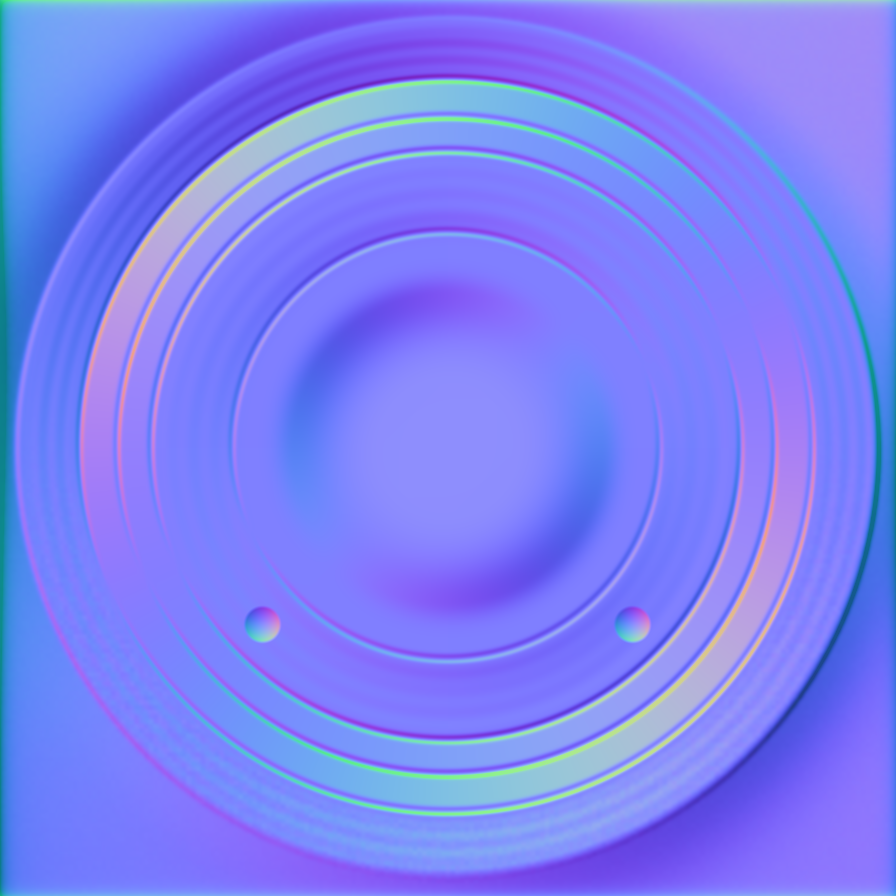
This texture map is drawn by a Shadertoy shader. Its source:

```glsl
// Tangent-space normal map of a round, stepped dish with a soft central bowl.
// Radial slopes are summed ring by ring, varied by angle, turned into a
// normal whose red axis is mirrored, and then packed into colour.

#define RIM 0.4805
#define BAND_OUTER 0.409
#define BAND_MID 0.367
#define BAND_INNER 0.329
#define WELL 0.2385
#define BOWL 0.171
#define LINE_WIDTH 0.0027
#define LINE_LIGHT 1.97
#define BAND_LIGHT 2.13
#define SHADE_LIGHT 2.36
#define STUD_RADIUS 0.021
#define GRAIN 0.07

float hash(vec2 p) {
    vec3 q = fract(vec3(p.xyx) * 0.1031);
    q += dot(q, q.yzx + 33.33);
    return fract((q.x + q.y) * q.z);
}

float noise(vec2 p) {
    vec2 i = floor(p), f = fract(p);
    f = f * f * (3.0 - 2.0 * f);
    return mix(mix(hash(i), hash(i + vec2(1, 0)), f.x),
               mix(hash(i + vec2(0, 1)), hash(i + vec2(1, 1)), f.x), f.y);
}

float bell(float d, float width) {
    d /= width;
    return exp(-d * d);
}

// Soft window between two radii
float zone(float r, float lo, float hi, float soft) {
    return smoothstep(lo - soft, lo + soft, r) * (1.0 - smoothstep(hi - soft, hi + soft, r));
}

// Bright crease with a dark companion on its upper side
float crease(float r, float radius, float angle) {
    float lit = cos(angle - LINE_LIGHT);
    float side = lit / (abs(lit) + 0.35) * 1.3;
    return side * (0.75 * bell(r - radius, LINE_WIDTH)
                 - 0.6 * bell(r - radius - 0.0065 * side, LINE_WIDTH * 1.2));
}

float dishSlope(float r, float a) {
    float band = cos(a - BAND_LIGHT);
    float shade = cos(a - SHADE_LIGHT);

    // Bowl: long inner fade, short outer fade
    float s = -0.46 * shade * bell(r - BOWL, r < BOWL ? 0.043 : 0.021);

    // Flat steps and bright sloping bands
    s -= 0.10 * shade * zone(r, WELL, 0.30, 0.02);
    s -= 0.13 * sin(a) * bell(r - 0.253, 0.012);
    s += 0.30 * band * zone(r, BAND_INNER, BAND_MID, 0.004);
    s += 0.60 * band * zone(r, BAND_MID, BAND_OUTER, 0.004);

    // Outer trough
    float trough = -0.17 - 0.17 * cos(2.0 * (a - LINE_LIGHT)) - 0.12 * cos(a - 2.6);
    s += trough * zone(r, BAND_OUTER + 0.008, RIM - 0.012, 0.007);

    // Faint turned grooves
    s += 0.075 * sin(r * 330.0) * zone(r, 0.42, 0.475, 0.008);
    s += 0.03 * sin(r * 260.0) * zone(r, 0.25, 0.32, 0.01);

    // Creases between the steps
    s += crease(r, BAND_OUTER, a) + crease(r, BAND_MID, a) + crease(r, BAND_INNER, a);
    s += 0.65 * crease(r, WELL, a);

    // Rim highlight and the shadow beyond it
    s += (0.40 + 0.25 * cos(2.0 * a) + 0.1 * sin(a)) * bell(r - RIM, 0.004);
    float fall = max(r - RIM, 0.0);
    s -= 0.55 * shade * smoothstep(RIM - 0.012, RIM + 0.004, r) * bell(fall, 0.075);
    return s;
}

// Uneven ground around the dish, plus the lit canvas border
vec2 groundTilt(vec2 uv, float r) {
    vec2 low = mix(vec2(-0.09, -0.05), vec2(0.12, -0.08), uv.x);
    vec2 high = mix(vec2(-0.04, 0.30), vec2(0.27, 0.08), uv.x);
    vec2 tilt = mix(low, high, uv.y) * smoothstep(RIM, RIM + 0.07, r);
    tilt.x -= 0.65 * exp(-uv.x / 0.008) + 0.6 * exp(-(1.0 - uv.x) / 0.007);
    tilt.x -= 0.22 * exp(-uv.x / 0.05) * smoothstep(RIM - 0.01, RIM, r);
    tilt.y += 0.55 * exp(-(1.0 - uv.y) / 0.006) + 0.45 * exp(-uv.y / 0.006);
    return tilt;
}

void mainImage(out vec4 fragColor, in vec2 fragCoord) {
    vec2 uv = fragCoord / iResolution.xy;
    vec2 p = uv - 0.5;
    float r = length(p);
    float a = atan(p.y, p.x);
    vec2 mirrored = vec2(-1.0, 1.0);

    vec2 tilt = mirrored * p / max(r, 0.001) * dishSlope(r, a) + groundTilt(uv, r);

    // Gentle dome in the middle of the bowl
    tilt += vec2(0.11, 0.11) * (1.0 - smoothstep(0.07, 0.16, r));

    // Grain on the lower left trough and the ground
    float rough = zone(r, 0.415, RIM, 0.01) * smoothstep(0.1, -0.25, p.y) + 0.25 * step(RIM, r);
    tilt += GRAIN * rough * (vec2(noise(uv * 190.0), noise(uv * 190.0 + 71.0)) - 0.5);

    // Two small concave studs
    vec2 d = (vec2(abs(p.x + 0.0005), p.y) - vec2(0.2065, -0.197)) / STUD_RADIUS;
    d.x *= sign(p.x);
    float stud = 1.0 - smoothstep(0.82, 1.05, length(d));
    tilt = mix(tilt, -mirrored * d * 0.75 + vec2(0.05, 0.12), stud);

    // Pack the normal
    tilt *= min(1.0, 0.9 / max(length(tilt), 0.001));
    float up = sqrt(1.0 - dot(tilt, tilt));
    fragColor = vec4(0.5 + 0.5 * tilt, 0.2 + 0.8 * up, 1.0);
}
```
